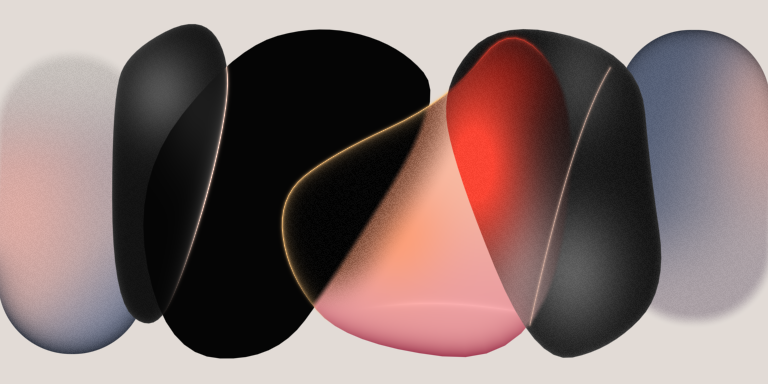
A Shadertoy shader for this background:

```glsl
// Translucent pebbles on warm paper: two misty pills, three dark lenses and a
// glowing peach petal. Closed quadratic splines become signed distances;
// gaussian glows and thin rims add the light.

// Spline control polygons, in units of canvas height
const vec2 LENS[8] = vec2[8](vec2(.292,.753), vec2(.339,.87), vec2(.521,.964), vec2(.604,.844),
  vec2(.573,.609), vec2(.482,.297), vec2(.404,.128), vec2(.292,.219));
const vec2 STONE[8] = vec2[8](vec2(.612,.875), vec2(.833,.938), vec2(1.042,.883), vec2(1.164,.74),
  vec2(.872,.271), vec2(.716,.06), vec2(.43,.073), vec2(.339,.531));
const vec2 PETAL[8] = vec2[8](vec2(1.341,.961), vec2(1.172,.74), vec2(.859,.596), vec2(.724,.484),
  vec2(.75,.284), vec2(.898,.102), vec2(1.406,.042), vec2(1.523,.701));
const vec2 SMOKE[8] = vec2[8](vec2(1.302,.956), vec2(1.146,.779), vec2(1.185,.557), vec2(1.393,.049),
  vec2(1.589,.089), vec2(1.74,.245), vec2(1.693,.557), vec2(1.667,.857));
const vec2 FOLD_TOP = vec2(1.589,.823), FOLD_BEND = vec2(1.49,.661), FOLD_END = vec2(1.38,.154);

const vec3 PAPER = vec3(.885,.86,.84);
const vec3 BLACK = vec3(.018);
const vec3 SLATE = vec3(.34,.38,.47);
const vec3 MAUVE = vec3(.67,.63,.65);
const vec3 BLUSH = vec3(.86,.67,.64);
const vec3 PEACH = vec3(.97,.73,.64);
const vec3 ORANGE = vec3(1.,.61,.43);
const vec3 PINK = vec3(.92,.62,.63);
const vec3 CRIMSON = vec3(.6,.19,.29);
const vec3 COPPER = vec3(.52,.33,.25);
const vec3 GOLD = vec3(1.,.77,.48);
const vec3 RED = vec3(.98,.27,.2);
const vec3 DEEP_RED = vec3(.44,.08,.06);
const vec3 SHINE = vec3(.9,.74,.67);
const float GRAIN = .035;
const float RIM = .0026;
const float STEPS = 8.;

float hash(vec2 p) { return fract(sin(dot(p, vec2(12.9898, 78.233))) * 43758.5453); }

float glow(vec2 p, vec2 center, vec2 radius) {
  vec2 q = (p - center) / radius;
  return exp(-dot(q, q));
}

float rim(float d, float width) { return exp(-abs(d) / width); }

float cover(float d, float soft) { return 1. - smoothstep(-soft, soft, d); }

float segment(vec2 p, vec2 a, vec2 b) {
  vec2 ab = b - a;
  return length(p - a - ab * clamp(dot(p - a, ab) / dot(ab, ab), 0., 1.));
}

vec2 bezier(vec2 a, vec2 b, vec2 c, float t) { return mix(mix(a, b, t), mix(b, c, t), t); }

// Signed distance to a closed quadratic spline, negative inside
float blob(vec2 p, vec2 c[8]) {
  float d = 1e3, side = 1.;
  vec2 a = .5 * (c[7] + c[0]);
  for (int i = 0; i < 8; i++) {
    vec2 start = a, end = .5 * (c[i] + c[(i + 1) % 8]);
    for (float j = 1.; j <= STEPS; j++) {
      vec2 b = bezier(start, c[i], end, j / STEPS);
      d = min(d, segment(p, a, b));
      if ((a.y > p.y) != (b.y > p.y) && p.x < a.x + (b.x - a.x) * (p.y - a.y) / (b.y - a.y)) side = -side;
      a = b;
    }
  }
  return side * d;
}

float pill(vec2 p, vec2 center, vec2 halfSize) {
  vec2 q = abs(p - center) - halfSize + .19;
  return length(max(q, 0.)) + min(max(q.x, q.y), 0.) - .19;
}

void mainImage(out vec4 fragColor, in vec2 fragCoord) {
  vec2 p = fragCoord / iResolution.y;
  float aa = .8 / iResolution.y, noise = GRAIN * (hash(floor(p * 400.)) - .5);
  vec3 col = PAPER;

  // Left pill: misty top, crisp slate foot
  float d = pill(p, vec2(.188,.466), vec2(.193,.388));
  vec3 tint = mix(MAUVE, BLUSH, glow(p, vec2(.04,.44), vec2(.2,.3)));
  tint = mix(tint, SLATE * 1.3, smoothstep(-.05, .4, p.x * .9 - p.y + .14));
  tint = mix(tint, SLATE * .55, rim(d, .03) * cover(p.y - .25, .15));
  tint = mix(tint, PAPER * .88, smoothstep(.55, .85, p.y));
  col = mix(col, tint + noise, cover(d, mix(aa, .022, smoothstep(.3, .8, p.y))));

  // Right pill: crisp slate top, misty foot
  d = pill(p, vec2(1.807,.544), vec2(.199,.378));
  tint = mix(SLATE, MAUVE, smoothstep(-.12, .36, p.x - 1.72 - .45 * (p.y - .55)));
  tint = mix(tint, BLUSH * .93, .8 * glow(p, vec2(2.,.7), vec2(.13,.22)));
  tint = mix(tint, MAUVE, cover(p.y - .33, .15));
  tint *= 1. - .45 * rim(d, .02) * smoothstep(.6, .95, p.y);
  col = mix(col, tint + noise, cover(d, mix(.022, aa, smoothstep(.2, .75, p.y))));

  // Left lens and the black stone over it
  float lens = blob(p, LENS), stone = blob(p, STONE), inLens = cover(lens, aa);
  tint = vec3(.075) + .25 * glow(p, vec2(.42,.76), vec2(.1,.12)) + .12 * rim(lens, .008);
  col = mix(col, tint + noise * .5, inLens);
  float sheen = .09 * glow(p, vec2(.51,.73), vec2(.09,.17)) + .22 * rim(lens, .018) * glow(p, vec2(.55), vec2(.2,.3));
  col = mix(col, BLACK + inLens * sheen, cover(stone, aa));
  col += SHINE * rim(lens, RIM) * cover(stone, aa) * smoothstep(.13, .5, p.y);

  // Peach petal; the stone shows through with a copper fringe
  float petal = blob(p, PETAL);
  tint = mix(PINK, PEACH, smoothstep(.18, .58, p.y));
  tint = mix(tint, ORANGE, .8 * glow(p, vec2(1.03,.39), vec2(.13,.14)));
  tint = mix(tint, CRIMSON, rim(petal, .035) * cover(p.y - .16, .14));
  tint += .06 * rim(p.y - .19 - .02 * sin(p.x * 7.), .008) * smoothstep(.9, 1.1, p.x);
  tint = mix(tint, COPPER + noise * 3., cover(stone - .05, .06) * smoothstep(.17, .33, p.y));
  tint = mix(tint, BLACK + noise, cover(stone + .004, .01));
  tint += GOLD * .35 * rim(petal, .014) * cover(stone, .01);
  col = mix(col, tint, cover(petal, aa));
  col = mix(col, GOLD, .9 * rim(petal, RIM) * smoothstep(.12, .35, p.y));

  // Smoky lens, lit red where it crosses the petal
  float smoke = blob(p, SMOKE), inSmoke = cover(smoke, aa);
  tint = vec3(.07) + .3 * glow(p, vec2(1.49,.29), vec2(.13,.17)) + .12 * rim(smoke, .007);
  tint += .17 * glow(p, vec2(1.51,.79), vec2(.1,.16));
  vec3 lit = vec3(.1,.09,.09) + vec3(.43,.38,.38) * glow(p, vec2(1.36,.29), vec2(.13,.23));
  lit = mix(lit, DEEP_RED, .85 * glow(p, vec2(1.31,.8), vec2(.13)));
  lit = mix(lit, RED, min(1., 1.15 * glow(p, vec2(1.235,.57), vec2(.13,.24))));
  lit = mix(lit, PINK * .85, .7 * glow(p, vec2(1.31,.15), vec2(.07,.09)));
  col = mix(col, mix(tint, lit, cover(petal, .008)) + noise, inSmoke);
  col = mix(col, RED, .7 * rim(petal, .004) * inSmoke * smoothstep(.72, .88, p.y) * cover(p.x - 1.41, .05));

  // Bright fold across the smoky lens
  vec2 a = FOLD_TOP;
  float fold = 1e3;
  for (float i = 1.; i <= 16.; i++) {
    vec2 b = bezier(FOLD_TOP, FOLD_BEND, FOLD_END, i / 16.);
    fold = min(fold, segment(p, a, b));
    a = b;
  }
  col = mix(col, SHINE, .8 * rim(fold, RIM) * inSmoke);
  fragColor = vec4(clamp(col, 0., 1.), 1.);
}
```
